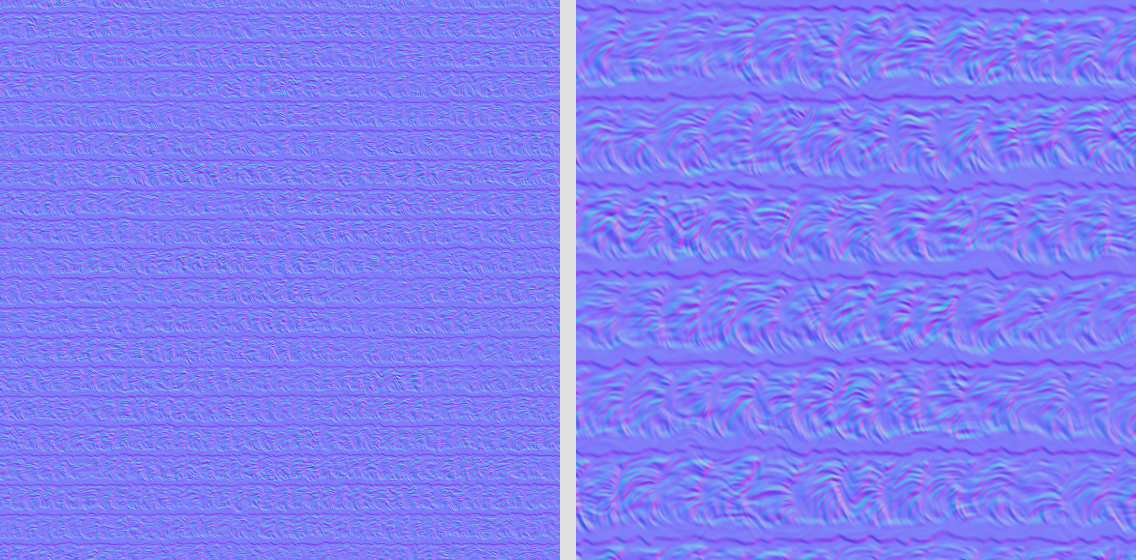
Left, the full canvas; right, a detail of the centre.
Give the GLSL for this texture map, as a WebGL 1 fragment shader.

```glsl
precision highp float;
uniform vec2 u_resolution;

float hash(vec2 p) {
  vec3 q = fract(p.xyx * 0.1031);
  q += dot(q, q.yzx + 33.33);
  return fract((q.x + q.y) * q.z);
}

float noise(vec2 p) {
  vec2 i = floor(p), f = fract(p);
  f = f * f * (3.0 - 2.0 * f);
  return mix(mix(hash(i), hash(i + vec2(1, 0)), f.x),
             mix(hash(i + vec2(0, 1)), hash(i + vec2(1, 1)), f.x), f.y);
}

// Relief of the knit, in canvas units
float knitHeight(vec2 p) {
  float wobble = noise(p * vec2(40, 19)) + 0.8 * noise(p * vec2(130, 40)) - 0.9;
  float y = p.y * 19.0 - 0.495 + 0.08 * wobble;
  float row = floor(y);
  float v = fract(y) - 0.06;

  // Smooth lip: thin frayed lower side, ragged upper side
  float ragged = 0.16 * (noise(p * vec2(80, 38) + 7.0) - 0.5);
  float fray = 0.07 * (noise(vec2(p.x + 0.4 * p.y, p.y) * vec2(210, 90) + 90.0) - 0.5);
  float lip = smoothstep(-0.03, 0.03, v + fray * smoothstep(-0.06, -0.02, v))
            - smoothstep(0.16, 0.26, v + ragged);
  float lipSize = mix(0.0006, 0.0013, noise(p * vec2(30, 19) + 50.0));
  float body = smoothstep(0.12, 0.26, v + ragged) * (1.0 - smoothstep(0.87, 0.94, v));

  // Stitches bounded by arcs that bulge to the left
  float bend = v - 0.55;
  float x = p.x * 38.0 - 2.6 * bend * bend + 0.5 * noise(p * vec2(16, 19) + 3.0)
          + 0.3 * hash(vec2(row, 5.0));
  float u = fract(x);
  vec2 stitch = vec2(floor(x), row);
  float edge = smoothstep(0.0, 0.2, u) * (1.0 - smoothstep(0.82, 1.0, u));
  float dome = smoothstep(0.0, 0.75, u) * (1.0 - smoothstep(0.78, 1.0, u));

  // Strands converging beyond the right side of each stitch
  vec2 q = vec2((1.35 - u) * 0.5, bend + 0.2 * (hash(stitch) - 0.5));
  float r = length(q);
  float angle = atan(q.y, q.x) + 0.9 * r;
  vec2 seed = stitch * 17.0 + 400.0;
  float fan = noise(vec2(angle * 6.0, r * 7.0) + seed)
            + 0.7 * noise(vec2(angle * 14.0, r * 9.0) + seed + 60.0) - 0.85;

  // Fine slanted fibres
  float warp = 7.0 * noise(p * vec2(60, 45));
  vec2 along = vec2((p.x + 0.35 * p.y) * 85.0, (p.y - 0.35 * p.x) * 230.0 + warp);
  float fibre = noise(along + 300.0) + 0.5 * noise(along * vec2(1.8, 1.5) + 500.0) - 0.75;

  // Worn patches flatten the texture
  float wear = mix(0.75, 1.25, noise(p * vec2(6, 13) + 20.0));
  return lipSize * lip
       + body * wear * (0.0006 * dome + 0.0013 * fan * edge)
       + (0.35 + 0.65 * body) * wear * 0.0009 * fibre;
}

void main() {
  vec2 p = gl_FragCoord.xy / u_resolution;
  vec2 e = vec2(0.0009, 0.0);
  vec2 slope = vec2(knitHeight(p + e.xy) - knitHeight(p - e.xy),
                    knitHeight(p + e.yx) - knitHeight(p - e.yx)) / (2.0 * e.x);
  vec3 normal = normalize(vec3(-slope, 1.0));
  gl_FragColor = vec4(normal * 0.5 + vec3(0.5, 0.49, 0.475), 1.0);
}
```
